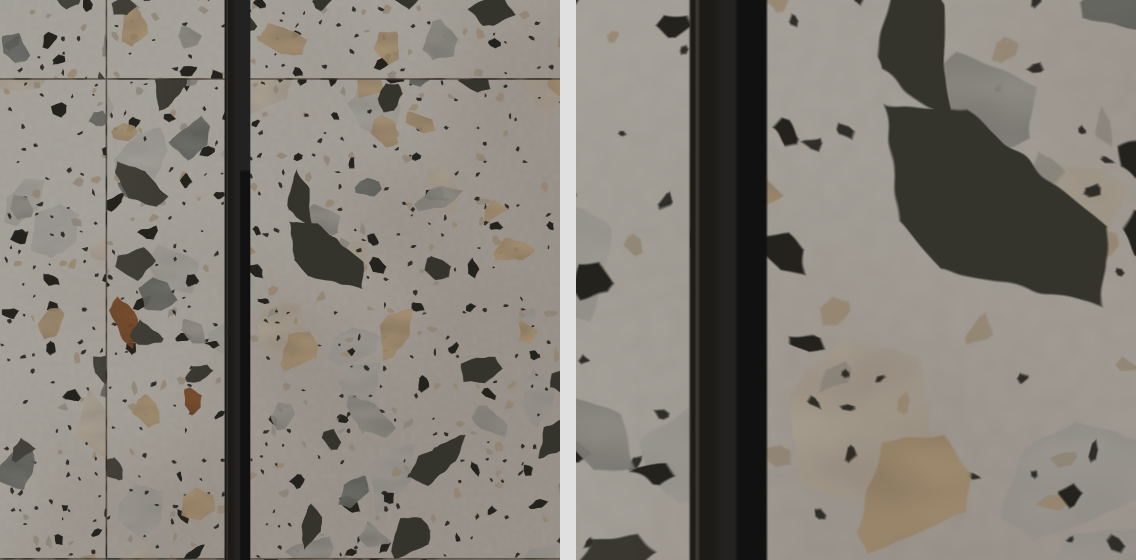
Left, the full canvas; right, a detail of the centre.
This texture is drawn by a WebGL 1 fragment shader. Its source:

```glsl
precision highp float;
// Terrazzo tiles with scattered stone chips, thin grout joints and one dark upright metal bar.
uniform vec2 u_resolution;

const vec3 STONE_COOL = vec3(0.645, 0.632, 0.602);
const vec3 STONE_WARM = vec3(0.598, 0.570, 0.538);
const vec3 CHIP_DARK  = vec3(0.205, 0.200, 0.172);
const vec3 CHIP_GLOSS = vec3(0.262, 0.255, 0.228);
const vec3 CHIP_BLACK = vec3(0.140, 0.132, 0.110);
const vec3 CHIP_PALE  = vec3(0.555, 0.550, 0.528);
const vec3 CHIP_CREAM = vec3(0.620, 0.570, 0.500);
const vec3 CHIP_GREY  = vec3(0.510, 0.500, 0.475);
const vec3 CHIP_SLATE = vec3(0.375, 0.380, 0.360);
const vec3 CHIP_TAN   = vec3(0.590, 0.510, 0.400);
const vec3 CHIP_RUST  = vec3(0.430, 0.260, 0.140);
const vec3 GROUT      = vec3(0.290, 0.255, 0.205);
const vec3 METAL      = vec3(0.110, 0.105, 0.095);
const vec3 METAL_EDGE = vec3(0.300, 0.270, 0.225);
const float JOINT_X = 0.190;
const float JOINT_Y = 0.859;
const float ROW_HEIGHT = 0.857;
const float JOINT_HALF = 0.0014;
const vec2 BAR = vec2(0.401, 0.447);      // left and right sides
const float BAR_SHINE_Y = 0.695;          // the shine lies above this height
const vec2 BIG_CHIP = vec2(0.580, 0.545);
const float EDGE_SOFTNESS = 0.0011;
const float CHIP_ROUGHNESS = 0.0035;
const float TAU = 6.2832;

float hash1(float n) { return fract(sin(n * 127.1 + 3.7) * 43758.55); }
float hash2(vec2 p) { return fract(sin(dot(p, vec2(127.1, 311.7))) * 43758.55); }

vec2 gradient(vec2 cell) {
  float a = TAU * hash2(cell);
  return vec2(cos(a), sin(a));
}

float gradientNoise(vec2 p) {
  vec2 i = floor(p), f = fract(p), u = f * f * (3.0 - 2.0 * f);
  vec2 e = vec2(1.0, 0.0);
  return mix(mix(dot(gradient(i), f), dot(gradient(i + e), f - e), u.x),
             mix(dot(gradient(i + e.yx), f - e.yx), dot(gradient(i + 1.0), f - 1.0), u.x), u.y);
}

float coverage(float d) {
  float w = max(EDGE_SOFTNESS, 0.75 / u_resolution.y);
  return 1.0 - smoothstep(-w, w, d);
}

// Irregular six-sided chip, cut from random half planes
float chipShape(vec2 p, float radius, float stretch, float angle, float id) {
  float c = cos(angle), s = sin(angle);
  p = vec2(c * p.x + s * p.y, c * p.y - s * p.x) * vec2(1.0 / stretch, stretch);
  float d = -1.0;
  for (int i = 0; i < 6; i++) {
    float n = id * 91.7 + float(i);
    float a = (float(i) + 0.7 * hash1(n)) * TAU / 6.0;
    d = max(d, dot(p, vec2(cos(a), sin(a))) - radius * mix(0.6, 1.1, hash1(n + 17.3)));
  }
  return d;
}

// Scattered chips on a jittered grid: x is the distance, y the id of the nearest chip
vec2 chipLayer(vec2 p, float size, float density, float radius, float seed) {
  vec2 home = floor(p / size), nearest = vec2(1.0, 0.0);
  for (int y = -1; y <= 1; y++) {
    for (int x = -1; x <= 1; x++) {
      vec2 cell = home + vec2(float(x), float(y));
      float id = hash2(cell + seed);
      if (hash1(id + 1.3) > density) continue;
      vec2 jitter = mix(vec2(0.15), vec2(0.85), vec2(hash1(id + 2.1), hash1(id + 3.9)));
      float r = radius * mix(0.5, 1.1, hash1(id + 4.7));
      float d = chipShape(p - (cell + jitter) * size, r, mix(1.0, 1.45, hash1(id + 5.3)), TAU * hash1(id + 6.1), id);
      if (d < nearest.x) nearest = vec2(d, id);
    }
  }
  return nearest;
}

void main() {
  vec2 p = gl_FragCoord.xy / u_resolution;

  // Each tile shows its own part of the stone
  vec2 tile = vec2(step(JOINT_X, p.x) + step(BAR.x, p.x), floor((p.y - JOINT_Y) / ROW_HEIGHT));
  vec2 rough = CHIP_ROUGHNESS * vec2(gradientNoise(p * 55.0), gradientNoise(p * 55.0 + 31.0));
  vec2 q = p + rough + 3.7 * tile;

  // Ground, warmer to the lower right
  float cloud = gradientNoise(p * 5.0);
  float warmth = smoothstep(0.25, 0.75, 0.55 * p.x + 0.45 * (1.0 - p.y) + 0.2 * cloud);
  vec3 col = mix(STONE_COOL, STONE_WARM, warmth);
  col += 0.012 * gradientNoise(p * 90.0);
  vec3 dark = mix(CHIP_GLOSS, CHIP_DARK, smoothstep(0.1, 0.5, p.x));
  float vein = 1.0 + 0.13 * gradientNoise(q * vec2(18.0, 40.0));

  // Chips, from faint and fine to bold
  vec2 chip = chipLayer(q, 0.14, 0.5, 0.046, 5.0);
  col = mix(col, mix(CHIP_PALE, CHIP_CREAM, step(0.75, hash1(chip.y))) * vein, 0.55 * coverage(chip.x));
  chip = chipLayer(q, 0.04, 0.25, 0.008, 11.0);
  col = mix(col, mix(CHIP_TAN, CHIP_GREY, hash1(chip.y)), 0.75 * coverage(chip.x));
  chip = chipLayer(q, 0.027, 0.3, 0.0042, 23.0);
  col = mix(col, CHIP_BLACK, 0.9 * coverage(chip.x));
  chip = chipLayer(q, 0.07, 0.36, 0.0135, 37.0);
  col = mix(col, CHIP_BLACK, coverage(chip.x));
  chip = chipLayer(q, 0.125, 0.45, 0.034, 41.0);
  float kind = hash1(chip.y + 8.0);
  vec3 mixed = kind < 0.42 ? CHIP_GREY : kind < 0.8 ? CHIP_TAN : kind < 0.9 ? CHIP_SLATE : CHIP_RUST;
  col = mix(col, mixed * vein, 0.92 * coverage(chip.x));
  chip = chipLayer(q, 0.155, 0.5, 0.036, 53.0);
  float big = chipShape(p + rough - BIG_CHIP, 0.068, 1.28, -0.7, 0.37);
  col = mix(col, dark, coverage(min(chip.x, big)));

  // Grout joints with worn, darker stretches
  float joint = min(abs(p.x - JOINT_X), min(abs(p.y - JOINT_Y), abs(p.y - JOINT_Y + ROW_HEIGHT)));
  float wear = smoothstep(-0.1, 0.3, gradientNoise(p * 32.0));
  col = mix(col, mix(GROUT, CHIP_BLACK, 0.7 * wear), coverage(joint - JOINT_HALF) * mix(0.8, 1.0, wear));

  // Metal bar: dark body, brown left lip, black right half with a shine at the top
  float across = (p.x - BAR.x) / (BAR.y - BAR.x);
  float shine = 0.07 * smoothstep(BAR_SHINE_Y - 0.004, BAR_SHINE_Y + 0.004, p.y);
  vec3 metal = METAL + 0.03 * smoothstep(0.25, 0.5, across);
  metal = mix(metal, vec3(0.065 + shine), smoothstep(0.57, 0.64, across));
  metal = mix(metal, METAL_EDGE, 0.7 * coverage(abs(p.x - BAR.x - 0.0045) - 0.001));
  float bar = abs(p.x - 0.5 * (BAR.x + BAR.y)) - 0.5 * (BAR.y - BAR.x);
  col = mix(col, metal, coverage(bar));

  gl_FragColor = vec4(col, 1.0);
}
```
